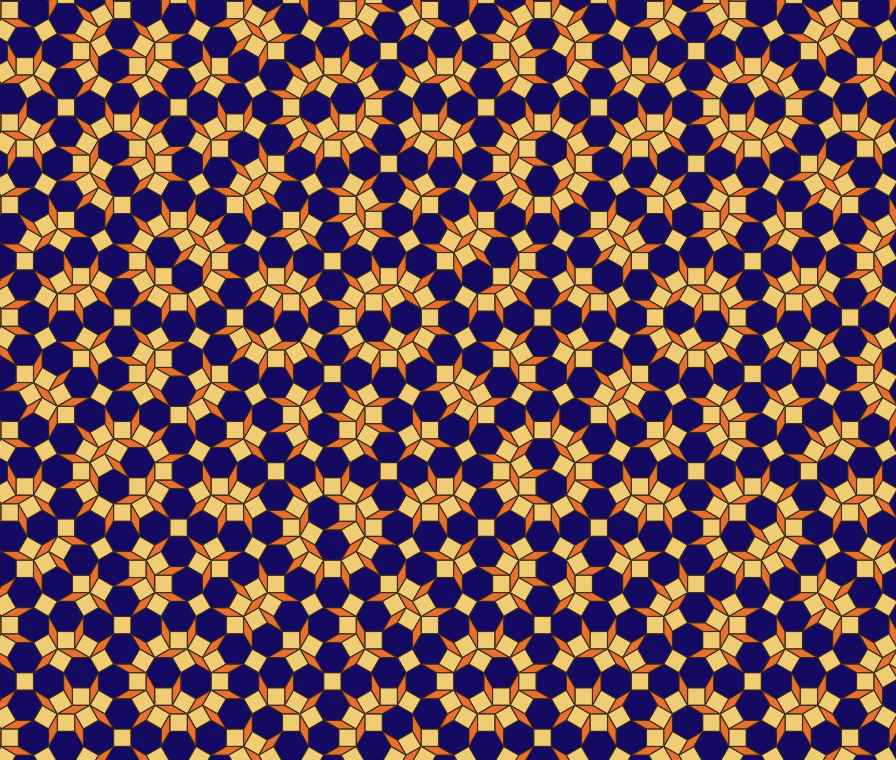
Give the GLSL for this pattern, as a Shadertoy shader.

```glsl
// Twelvefold quasiperiodic tiling of hexagons, squares and thin rhombs.
// It is the dual of two triangular line grids turned 30 degrees apart: each
// crossing of the grids gives a square or rhomb, and hexagons fill the rest.

const vec2 GRID_SHIFT = vec2(-0.012, 0.191);

vec2 familyNormal(int family) {
    float angle = radians(30.0 * float(family));
    return vec2(cos(angle), sin(angle));
}

// Even families form one triangular grid, odd families the shifted one.
float familyOffset(int family) {
    float offset = family % 3 == 0 ? 0.0 : 0.5;
    return family % 2 == 0 ? offset : offset + dot(GRID_SHIFT, familyNormal(family));
}

float cross2(vec2 a, vec2 b) {
    return a.x * b.y - a.y * b.x;
}

// Centre of the tile dual to the crossing of lines from families j and k.
vec2 tileCentre(vec2 crossing, int j, int k, vec2 lineIndex, vec2 normals[6], float offsets[6]) {
    vec2 centre = vec2(0.0, 1.366) + lineIndex.x * normals[j] + lineIndex.y * normals[k];
    for (int f = 0; f < 6; f++) {
        if (f == j || f == k) continue;
        centre += (floor(dot(crossing, normals[f]) - offsets[f]) + 0.5) * normals[f];
    }
    return centre;
}

// Returns signed distance to the nearest square or rhomb, and the sine of its angle.
vec2 nearestTile(vec2 p) {
    vec2 normals[6];
    float offsets[6];
    for (int f = 0; f < 6; f++) {
        normals[f] = familyNormal(f);
        offsets[f] = familyOffset(f);
    }

    vec2 gridPoint = (p + 1.5 * GRID_SHIFT) / 3.0;
    vec2 nearest = vec2(1e3, 1.0);

    for (int j = 0; j < 6; j += 2)
    for (int k = 1; k < 6; k += 2) {
        vec2 ej = normals[j], ek = normals[k];
        float sine = cross2(ej, ek);
        vec2 offset = vec2(offsets[j], offsets[k]);
        vec2 base = floor(vec2(dot(gridPoint, ej), dot(gridPoint, ek)) - offset + 0.5);

        for (int n = 0; n < 9; n++) {
            vec2 lineIndex = base + vec2(n % 3 - 1, n / 3 - 1);
            vec2 level = lineIndex + offset;
            vec2 crossing = (level.x * vec2(ek.y, -ek.x) + level.y * vec2(-ej.y, ej.x)) / sine;
            if (distance(crossing, gridPoint) > 1.0) continue;

            vec2 local = p - tileCentre(crossing, j, k, lineIndex, normals, offsets);
            float d = max(abs(cross2(local, ej)), abs(cross2(local, ek))) - 0.5 * abs(sine);
            if (d < nearest.x) nearest = vec2(d, abs(sine));
        }
    }
    return nearest;
}

void mainImage(out vec4 fragColor, in vec2 fragCoord) {
    // One unit is one tile edge; the origin sits on an isolated square.
    float edgeLength = 0.01944 * iResolution.x;
    vec2 p = (fragCoord - vec2(0.371, 0.431) * iResolution.x) / edgeLength;
    float pixel = 1.0 / edgeLength;

    vec2 tile = nearestTile(p);
    vec3 hexagonBlue = vec3(0.08, 0.04, 0.38);
    vec3 squareYellow = vec3(0.94, 0.80, 0.46);
    vec3 rhombOrange = vec3(0.91, 0.44, 0.18);
    vec3 outline = vec3(0.20, 0.14, 0.09);

    // Fill, then the thin outline shared by neighbouring tiles
    vec3 fill = tile.y > 0.75 ? squareYellow : rhombOrange;
    vec3 color = mix(fill, hexagonBlue, smoothstep(-0.5 * pixel, 0.5 * pixel, tile.x));
    float line = 1.0 - smoothstep(-0.5 * pixel, 0.5 * pixel, abs(tile.x) - 0.04);
    color = mix(color, outline, 0.9 * line);

    fragColor = vec4(color, 1.0);
}
```
